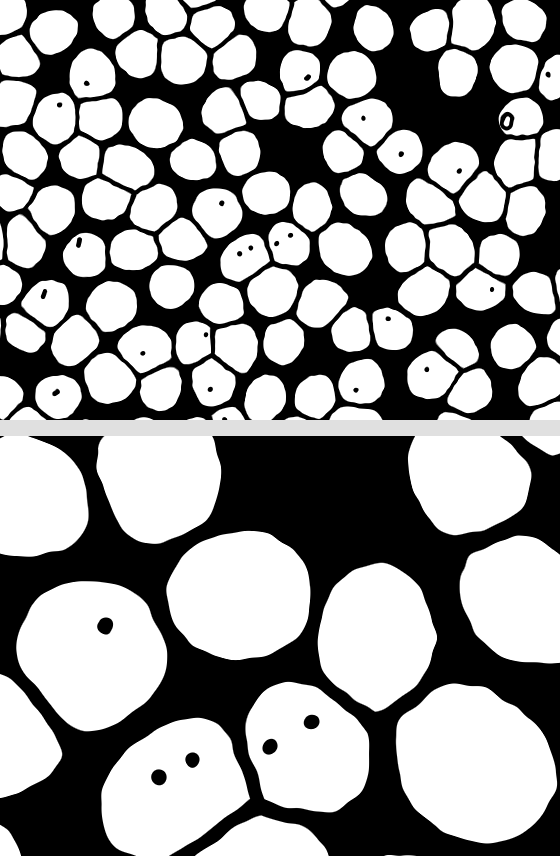
Top, the full canvas; bottom, a detail of the centre.
Give the GLSL for this pattern, as a WebGL 2 fragment shader.

```glsl
#version 300 es
precision highp float;

uniform vec2 u_resolution;
out vec4 fragColor;

const float TAU = 6.2831853;
const vec3 BACKGROUND = vec3(0.0);
const vec3 CELL_WHITE = vec3(1.0);
const vec2 SPACING = vec2(0.126, 0.109);

vec2 hash2(vec2 id, float salt) {
    vec2 k = vec2(dot(id, vec2(127.1, 311.7)), dot(id, vec2(269.5, 183.3)));
    return fract(sin(k + salt * 17.3) * 43758.5453);
}

float valueNoise(vec2 p, float salt) {
    vec2 i = floor(p), f = fract(p);
    f = f * f * (3.0 - 2.0 * f);
    float low = mix(hash2(i, salt).x, hash2(i + vec2(1, 0), salt).x, f.x);
    float high = mix(hash2(i + vec2(0, 1), salt).x, hash2(i + vec2(1, 1), salt).x, f.x);
    return mix(low, high, f.y);
}

vec2 rotate(vec2 p, float angle) {
    float c = cos(angle), s = sin(angle);
    return vec2(c * p.x - s * p.y, s * p.x + c * p.y);
}

float smoothMax(float a, float b, float k) {
    float h = max(k - abs(a - b), 0.0) / k;
    return max(a, b) + 0.25 * h * h * k;
}

float capsule(vec2 p, vec2 halfAxis, float radius) {
    float t = clamp(dot(p, halfAxis) / dot(halfAxis, halfAxis), -1.0, 1.0);
    return length(p - t * halfAxis) - radius;
}

// Staggered grid with jitter
vec2 cellCentre(vec2 id, float jitter) {
    vec2 stagger = vec2(0.5 * mod(id.y, 2.0), 0.0);
    return (id + 0.5 + stagger) * SPACING + (hash2(id, 1.0) - 0.5) * jitter;
}

// Slightly stretched, uneven disc
float cellShape(vec2 p, vec2 id) {
    vec2 form = hash2(id, 2.0);
    vec2 lobes = hash2(id, 3.0) * TAU;
    float stretch = mix(1.0, 1.15, form.y);
    vec2 q = rotate(p, lobes.x) * vec2(stretch, 1.0 / stretch);
    float a = atan(q.y, q.x);
    float radius = mix(0.050, 0.063, form.x);
    radius *= 1.0 + 0.022 * sin(3.0 * a + lobes.y) + 0.014 * sin(5.0 * a + lobes.x);
    return length(q) - radius;
}

// Dots, short rods and rare rings inside some cells
float spots(vec2 p, vec2 id) {
    float d = 1.0;
    for (int k = 0; k < 2; k++) {
        float salt = 5.0 + 3.0 * float(k);
        vec2 kind = hash2(id, salt);
        vec2 place = hash2(id, salt + 1.0);
        if (kind.x > (k == 0 ? 0.19 : 0.06)) continue;
        vec2 offset = rotate(vec2(0.036 * sqrt(place.x), 0.0), place.y * TAU);
        float rod = 0.0002 + 0.006 * smoothstep(0.65, 0.9, kind.y);
        vec2 halfAxis = rotate(vec2(rod, 0.0), mix(0.6, 1.5, place.x));
        float dotShape = capsule(p - offset, halfAxis, 0.0058);
        float ringShape = abs(capsule(p - offset, halfAxis, 0.011)) - 0.0045;
        d = min(d, kind.x < 0.012 ? ringShape : dotShape);
    }
    return d;
}

// Signed distance to the cells, parted by thin dark seams
float cellField(vec2 p, float seam) {
    vec2 base = floor(p / SPACING);
    vec2 nearestId = base;
    float nearest = 1.0, second = 1.0, nearestShape = 1.0;
    for (int y = -2; y <= 2; y++) {
        for (int x = -2; x <= 2; x++) {
            vec2 id = base + vec2(x, y);
            vec2 traits = hash2(id, 4.0);
            if (traits.x < 0.07) continue;
            float shape = cellShape(p - cellCentre(id, 0.06), id);
            float rank = shape + (traits.y - 0.5) * 0.014;
            if (rank < nearest) {
                second = nearest;
                nearest = rank;
                nearestShape = shape;
                nearestId = id;
            } else {
                second = min(second, rank);
            }
        }
    }
    float border = 0.5 * (seam - (second - nearest));
    float body = smoothMax(nearestShape, border, 0.007);
    return max(body, -spots(p - cellCentre(nearestId, 0.06), nearestId));
}

void main() {
    vec2 p = gl_FragCoord.xy / u_resolution.y + vec2(0.37, 0.52);

    // Fine raggedness of the outlines
    vec2 ragged = vec2(valueNoise(p * 75.0, 11.0), valueNoise(p * 75.0, 12.0)) - 0.5;
    float d = cellField(p + ragged * 0.0035, 0.0105);

    float coverage = clamp(0.5 - d * u_resolution.y, 0.0, 1.0);
    fragColor = vec4(mix(BACKGROUND, CELL_WHITE, coverage), 1.0);
}
```
